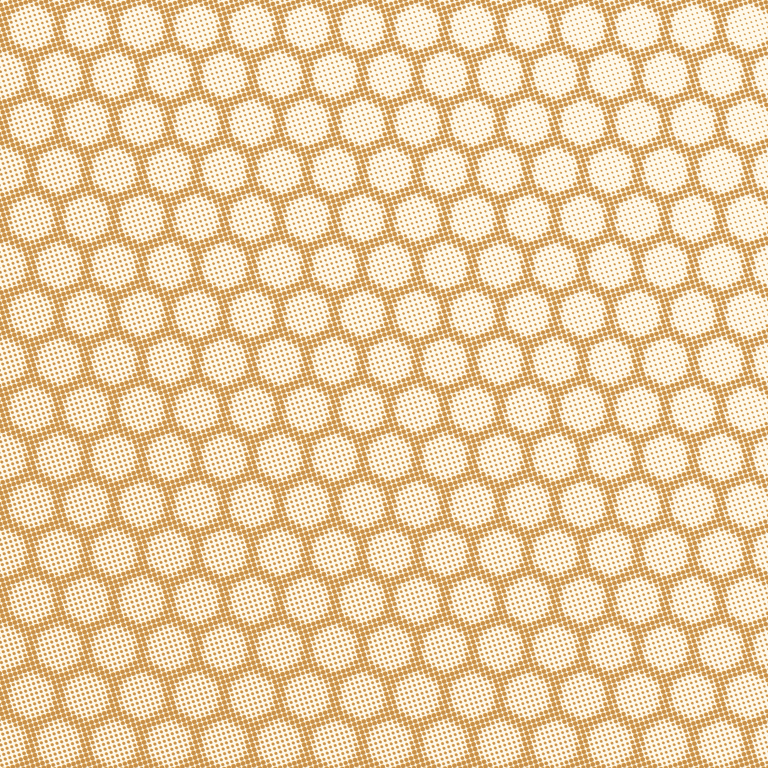
Reproduce this pattern procedurally as a Shadertoy shader.

```glsl
// Honeycomb printed as a slanted halftone: every dot samples a hexagon tone
// field at its own centre and takes its radius from that tone. An amber and a
// brown ink are multiplied on cream paper, with the brown slightly off register.

// Offset from the nearest cell centre; neighbouring centres are 1 apart.
vec2 hexOffset(vec2 p) {
    vec2 period = vec2(1.0, sqrt(3.0));
    vec2 a = mod(p + 0.5 * period, period) - 0.5 * period;
    vec2 b = mod(p, period) - 0.5 * period;
    return dot(a, a) < dot(b, b) ? a : b;
}

// Ink coverage: heavy walls, and cells that pale towards the upper right.
float tone(vec2 uv) {
    vec2 q = abs(hexOffset((uv - vec2(0.0404, 0.9648)) / 0.0718));
    float hex = max(q.x, dot(q, vec2(0.5, 0.8660)));
    float rounded = max(hex, 0.93 * length(q));
    float wall = 1.0 - smoothstep(0.05, 0.16, 0.5 - rounded);

    float fade = smoothstep(0.0, 1.0, 0.5 + 0.45 * (1.0 - uv.x - uv.y) + 0.08 * (0.5 - uv.y));
    float cell = mix(0.08, 0.30, fade);
    return mix(cell, mix(0.62, 0.72, fade), wall);
}

// One halftone screen; returns the antialiased dot mask.
float halftone(vec2 uv, float pixel) {
    float pitch = 0.0064;
    float angle = radians(17.0);
    mat2 turn = mat2(cos(angle), sin(angle), -sin(angle), cos(angle));
    vec2 grid = uv * turn / pitch;
    vec2 centre = floor(grid) + 0.5;
    float radius = sqrt(tone(turn * centre * pitch) / 3.14159);
    float dist = (length(grid - centre) - radius) * pitch;
    return 1.0 - smoothstep(-0.65 * pixel, 0.65 * pixel, dist);
}

void mainImage(out vec4 fragColor, in vec2 fragCoord) {
    vec2 uv = fragCoord / iResolution.y;
    float pixel = 1.0 / iResolution.y;

    // Paper, then the two transparent inks
    vec3 color = vec3(0.995, 0.975, 0.92);
    color *= mix(vec3(1.0), vec3(0.97, 0.79, 0.49), halftone(uv, pixel));
    color *= mix(vec3(1.0), vec3(0.81, 0.72, 0.60), halftone(uv - vec2(0.0008, -0.0006), pixel));

    fragColor = vec4(color, 1.0);
}
```
